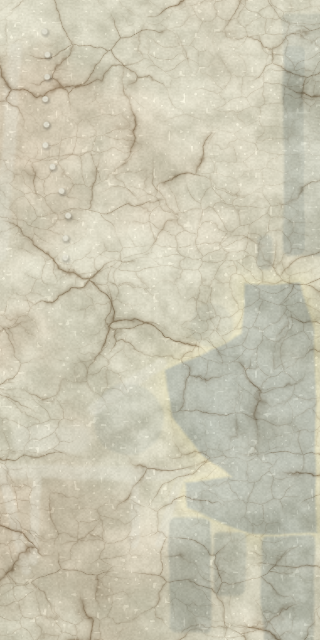
Reproduce this texture procedurally as a Shadertoy shader.

```glsl
float hash(vec2 p) {
    return fract(sin(dot(p, vec2(127.1, 311.7))) * 43758.5453);
}

float noise(vec2 p) {
    vec2 i = floor(p), f = fract(p);
    f = f * f * (3.0 - 2.0 * f);
    return mix(mix(hash(i), hash(i + vec2(1, 0)), f.x),
               mix(hash(i + vec2(0, 1)), hash(i + vec2(1, 1)), f.x), f.y);
}

float fbm(vec2 p) {
    float sum = 0.0, amp = 0.5;
    for (int i = 0; i < 5; i++) {
        sum += amp * noise(p);
        p = mat2(1.6, 1.2, -1.2, 1.6) * p + 7.3;
        amp *= 0.5;
    }
    return sum / 0.97;
}

// Distance to the border between the two nearest cells
float cellBorder(vec2 p) {
    vec2 cell = floor(p), nearA = vec2(9), nearB = vec2(9);
    for (int y = -1; y <= 1; y++)
    for (int x = -1; x <= 1; x++) {
        vec2 g = cell + vec2(x, y);
        vec2 r = g + 0.1 + 0.8 * vec2(hash(g), hash(g + 41.7)) - p;
        if (dot(r, r) < dot(nearA, nearA)) { nearB = nearA; nearA = r; }
        else if (dot(r, r) < dot(nearB, nearB)) nearB = r;
    }
    return 0.5 * (dot(nearB, nearB) - dot(nearA, nearA)) / length(nearB - nearA);
}

float crack(vec2 p, float scale, float width) {
    float d = cellBorder(p * scale * vec2(0.8, 1.1)) / scale;
    return exp(-d / width) + 0.3 * exp(-d / (width * 5.0));
}

float box(vec2 p, vec2 center, vec2 halfSize) {
    vec2 q = abs(p - center) - halfSize + 0.02;
    return length(max(q, 0.0)) + min(max(q.x, q.y), 0.0) - 0.02;
}

float segment(vec2 p, vec2 a, vec2 b) {
    vec2 ab = b - a;
    return length(p - a - ab * clamp(dot(p - a, ab) / dot(ab, ab), 0.0, 1.0));
}

float fill(float d) { return smoothstep(0.007, -0.007, d); }

float band(vec2 p, vec2 a, vec2 b, float width) {
    return smoothstep(width, width * 0.4, segment(p, a, b));
}

// Large angular slate patch
float slatePatch(vec2 p) {
    vec2 v[13] = vec2[13](
        vec2(0.77, 1.11), vec2(0.94, 1.115), vec2(0.985, 0.96), vec2(0.985, 0.335),
        vec2(0.78, 0.335), vec2(0.585, 0.41), vec2(0.575, 0.49), vec2(0.72, 0.51),
        vec2(0.625, 0.58), vec2(0.535, 0.7), vec2(0.51, 0.84), vec2(0.64, 0.895),
        vec2(0.755, 0.96));
    float d = 9.0, side = 1.0;
    for (int i = 0; i < 13; i++) {
        vec2 a = v[i], b = v[(i + 1) % 13];
        d = min(d, segment(p, a, b));
        if ((a.y > p.y) != (b.y > p.y) &&
            p.x < a.x + (b.x - a.x) * (p.y - a.y) / (b.y - a.y)) side = -side;
    }
    return side * d;
}

void mainImage(out vec4 fragColor, in vec2 fragCoord) {
    vec2 p = fragCoord / iResolution.y * 2.0;
    vec2 wobble = vec2(fbm(p * 7.0), fbm(p * 7.0 + 31.0)) - 0.5;
    vec2 q = p + 0.02 * wobble;

    // Mottled plaster with warm stains
    float mottle = 0.6 * fbm(p * vec2(4, 6) + 3.0) + 0.4 * fbm(p * 22.0);
    vec3 col = mix(vec3(0.765, 0.755, 0.67), vec3(0.905, 0.895, 0.82),
                   smoothstep(0.25, 0.73, mottle));
    float stain = smoothstep(0.45, 0.75, fbm(p * 3.0 + 17.0)) * (1.0 - p.x);
    col *= mix(vec3(1), vec3(0.97, 0.93, 0.91), stain);

    // Slate patches
    float body = slatePatch(q);
    float slate = fill(body);
    slate = max(slate, 0.85 * fill(box(q, vec2(0.595, 0.2), vec2(0.065, 0.18))));
    slate = max(slate, 0.7 * fill(box(q, vec2(0.72, 0.24), vec2(0.05, 0.1))));
    slate = max(slate, 0.95 * fill(box(q, vec2(0.9, 0.15), vec2(0.08, 0.18))));
    slate = max(slate, 0.5 * fill(box(q, vec2(0.95, 1.58), vec2(0.065, 0.38))));
    slate = max(slate, 0.9 * fill(box(q, vec2(0.92, 1.53), vec2(0.033, 0.33))));
    slate = max(slate, 0.6 * fill(box(q, vec2(0.83, 1.21), vec2(0.025, 0.05))));
    slate = max(slate, 0.45 * fill(length(q - vec2(0.4, 0.69)) - 0.11));
    slate = max(slate, 0.3 * fill(length(q - vec2(0.66, 0.985)) - 0.07));
    col *= mix(vec3(1), vec3(0.855, 0.88, 0.9), slate * (0.8 + 0.4 * fbm(p * 9.0)));
    col *= mix(vec3(1), vec3(1.02, 1.01, 0.95), exp(-25.0 * abs(body)) * (1.0 - slate));

    // Pale worn bands
    float pale = band(q, vec2(0.29, 0.72), vec2(0.5, 0.86), 0.025);
    pale = max(pale, band(q, vec2(0, 0.53), vec2(0.57, 0.52), 0.03));
    pale = max(pale, band(q, vec2(0.42, 0.52), vec2(0.42, 0.3), 0.02));
    pale = max(pale, band(q, vec2(0.56, 0.5), vec2(0.5, 0.3), 0.02));
    pale = max(pale, band(q, vec2(0.12, 0.52), vec2(0.1, 0.25), 0.022));
    pale = max(pale, band(q, vec2(0.01, 0.5), vec2(0.08, 0.22), 0.022));
    pale = max(pale, band(q, vec2(0.05, 1.85), vec2(0.0, 1.2), 0.03));
    pale = max(pale, band(q, vec2(0.08, 0.63), vec2(0.24, 0.63), 0.06));
    col = mix(col, vec3(0.89, 0.885, 0.83), 0.45 * pale);

    // Broken cracks at three sizes
    vec2 w = p + 0.13 * wobble;
    float veins = 0.8 * crack(w, 3.2, 0.0035) * smoothstep(0.4, 0.68, fbm(p * 4.0 + 9.0));
    veins += 0.55 * crack(w + 5.0, 7.0, 0.0025) * smoothstep(0.38, 0.7, fbm(p * 5.0 + 23.0));
    veins += 0.25 * crack(w + 11.0, 17.0, 0.002) * smoothstep(0.35, 0.65, fbm(p * 6.0 + 47.0));
    col *= mix(vec3(1), vec3(0.69, 0.63, 0.56), min(veins, 1.0));

    // Row of small raised studs
    for (int i = 0; i < 11; i++) {
        float t = float(i);
        vec2 c = vec2(0.145 + 0.065 * smoothstep(5.0, 8.0, t), 1.9 - 0.071 * t);
        c += 0.012 * (vec2(hash(vec2(t, 3)), hash(vec2(t, 8))) - 0.5);
        col *= 1.0 - 0.15 * smoothstep(0.018, 0.007, length(p - c - vec2(0.003, -0.005)));
        col = mix(col, vec3(0.9, 0.89, 0.83), 0.85 * smoothstep(0.012, 0.006, length(p - c)));
    }

    // Chalk flecks and fine grain
    col += 0.07 * smoothstep(0.84, 0.95, noise(p * 85.0));
    col += 0.05 * (noise(p * 190.0) - 0.5);
    fragColor = vec4(col, 1.0);
}
```
